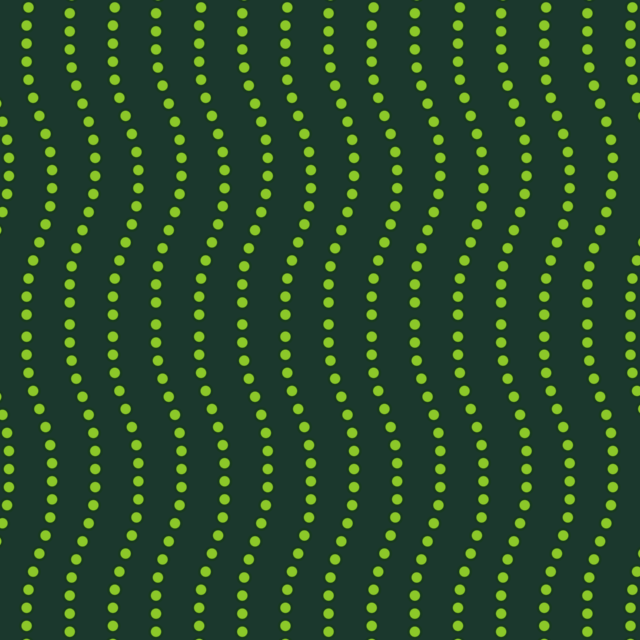
A WebGL 2 fragment shader for this pattern:

```glsl
#version 300 es
precision highp float;
// Vertical wavy strings of lime dots on dark green, each string joined from two runs.

uniform vec2 u_resolution;
out vec4 fragColor;

const vec3 GROUND = vec3(0.105, 0.220, 0.175);
const vec3 HALO   = vec3(0.090, 0.220, 0.120);
const vec3 LIME   = vec3(0.550, 0.785, 0.160);

const float COLUMN_GAP   = 0.0674;  // distance between strings
const float FIRST_COLUMN = 0.0615;  // middle line of string zero
const float ODD_LIFT     = 0.0191;  // odd strings sit a little higher
const float DOT_STEP     = 0.02824; // vertical distance between dots
const float DOT_RADIUS   = 0.0081;
const float HALO_RADIUS  = 0.0118;
const float EDGE_SOFT    = 0.0007;
const float SWING        = 0.0199;  // sideways reach of the wave
const float BEND         = 0.51;    // wave angle per dot step
const float UPPER_CREST  = 0.7201;  // height of the rightmost point of each run
const float LOWER_CREST  = 0.2480;
const float UPPER_END    = 7.5;     // steps from crest to the joint of the runs
const float LOWER_END    = 8.0;
const float UPPER_CROSS  = 3.5;     // steps from crest to the middle line
const float LOWER_CROSS  = 4.0;
const float HALF_PI      = 1.5707963;

// Sideways offset: a sine that rests flat at both extremes.
float waveOffset(float stepsFromCrest, float crossing) {
    float angle = BEND * (crossing - stepsFromCrest);
    return SWING * sin(clamp(angle, -HALF_PI, HALF_PI));
}

// Distance to the nearest dot of the upper run, with dots half a step off the crest.
float upperRun(vec2 p) {
    float index = max(floor((p.y - UPPER_CREST) / DOT_STEP) + 0.5, -UPPER_END);
    float folded = UPPER_END - abs(UPPER_END - abs(index));
    vec2 dotCentre = vec2(waveOffset(folded, UPPER_CROSS), UPPER_CREST + index * DOT_STEP);
    return length(p - dotCentre);
}

// Distance to the nearest dot of the lower run, with one dot on the crest.
float lowerRun(vec2 p) {
    float index = min(floor((p.y - LOWER_CREST) / DOT_STEP + 0.5), LOWER_END);
    vec2 dotCentre = vec2(waveOffset(abs(index), LOWER_CROSS), LOWER_CREST + index * DOT_STEP);
    return length(p - dotCentre);
}

void main() {
    vec2 p = gl_FragCoord.xy / u_resolution.y;

    // Move into the nearest string.
    float column = floor((p.x - FIRST_COLUMN) / COLUMN_GAP + 0.5);
    p.x -= FIRST_COLUMN + column * COLUMN_GAP;
    p.y -= ODD_LIFT * mod(column, 2.0);

    float d = min(upperRun(p), lowerRun(p));

    // Faint halo below, bright dot above.
    float soft = EDGE_SOFT + 0.5 / u_resolution.y;
    float halo = 1.0 - smoothstep(HALO_RADIUS - soft, HALO_RADIUS + soft, d);
    float disc = 1.0 - smoothstep(DOT_RADIUS - soft, DOT_RADIUS + soft, d);
    vec3 color = mix(GROUND, HALO, halo);
    color = mix(color, LIME, disc);
    fragColor = vec4(color, 1.0);
}
```
